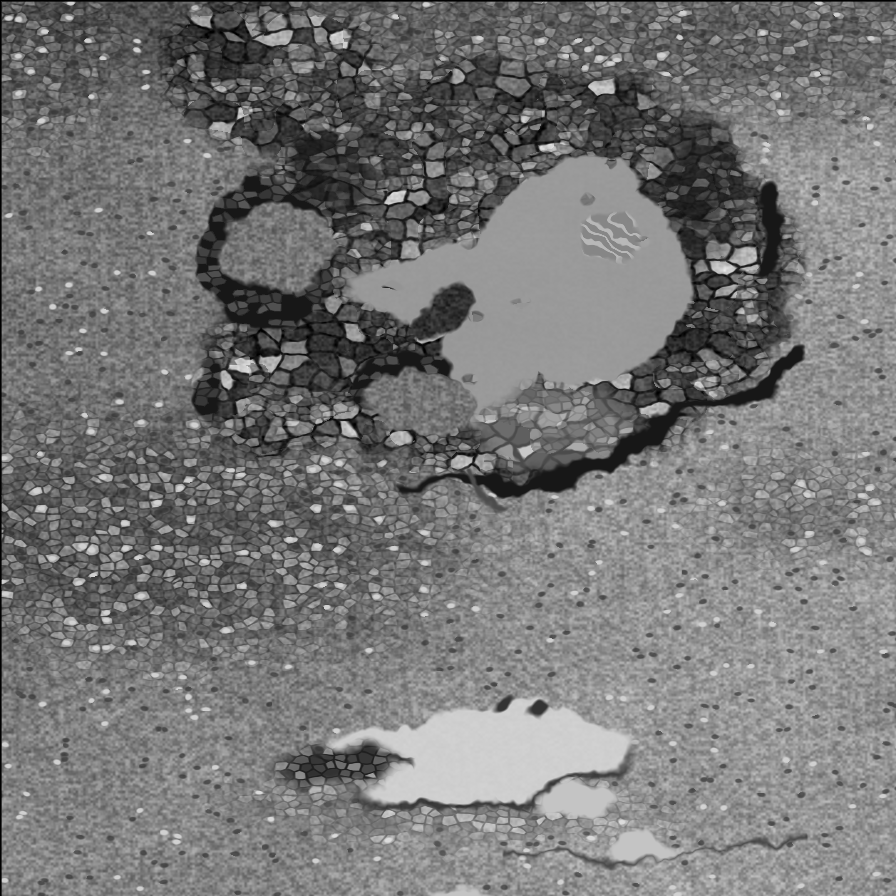
Give the GLSL for this texture, as a three.js fragment shader.

```glsl
varying vec2 vUv;

const float GRAIN_SCALE = 190.0;
const float ROCK_SCALE = 42.0;
const float CHIP_SCALE = 85.0;
const float EDGE = 0.003;
const float DARK = 0.09;
const float UPPER_WATER = 0.60;
const float LOWER_WATER = 0.81;
const float BORDER = 0.0018;

float tone;
vec2 p;

float hash(vec2 q) {
  return fract(sin(dot(q, vec2(127.1, 311.7))) * 43758.5453);
}

float noise(vec2 q) {
  vec2 i = floor(q), f = fract(q);
  f = f * f * (3.0 - 2.0 * f);
  return mix(mix(hash(i), hash(i + vec2(1, 0)), f.x),
             mix(hash(i + vec2(0, 1)), hash(i + vec2(1, 1)), f.x), f.y);
}

float fbm(vec2 q) {
  float sum = 0.0, amp = 0.53;
  for (int i = 0; i < 4; i++) {
    sum += amp * noise(q);
    q = q * 2.03 + 17.3;
    amp *= 0.5;
  }
  return sum;
}

// Cellular stones: centre distance, gap distance, random id
vec3 stones(vec2 q) {
  float near = 9.0, next = 9.0, id = 0.0;
  for (int y = -1; y <= 1; y++)
  for (int x = -1; x <= 1; x++) {
    vec2 cell = floor(q) + vec2(x, y);
    float d = length(cell + 0.1 + 0.8 * vec2(hash(cell), hash(cell + 41.7)) - q);
    if (d < near) { next = near; near = d; id = hash(cell + 9.2); }
    else next = min(next, d);
  }
  return vec3(near, next - near, id);
}

float blob(float x, float y, float rx, float ry) {
  return (length((p - vec2(x, y)) / vec2(rx, ry)) - 1.0) * min(rx, ry);
}

float line(float ax, float ay, float bx, float by) {
  vec2 a = vec2(ax, ay), ab = vec2(bx, by) - a;
  return length(p - a - ab * clamp(dot(p - a, ab) / dot(ab, ab), 0.0, 1.0));
}

float fill(float d, float soft) { return 1.0 - smoothstep(-soft, soft, d); }

void paint(float value, float mask) { tone = mix(tone, value, mask); }

float lowerPool() {
  float d = min(blob(0.55, 0.165, 0.10, 0.055), blob(0.62, 0.168, 0.10, 0.032));
  return min(d, min(blob(0.475, 0.12, 0.085, 0.022), blob(0.44, 0.172, 0.075, 0.018)));
}

void main() {
  vec2 uv = vUv;
  vec2 warp = vec2(fbm(uv * 24.0), fbm(uv * 24.0 + 50.0)) - 0.5;
  p = uv + warp * 0.045;
  float grain = noise(uv * GRAIN_SCALE * vec2(1.0, 1.5)) + noise(uv * GRAIN_SCALE * 1.9) - 1.0;
  float patches = fbm(uv * vec2(9.0, 14.0)) - 0.5;

  // Asphalt, darker towards the top and left
  tone = mix(0.47, 0.59, smoothstep(0.15, 0.75, uv.x)) + grain * 0.17 + patches * 0.12;
  tone += 0.06 * (1.0 - smoothstep(0.0, 0.5, uv.y)) * (1.0 - uv.x);
  tone -= 0.14 * smoothstep(0.8, 1.0, uv.y);

  // Loose chips, bright specks and pits
  float loose = fill(blob(0.16, 0.40, 0.34, 0.13), 0.08);
  loose = max(loose, 0.7 * fill(blob(0.91, 0.44, 0.12, 0.06), 0.06));
  loose = max(loose, 0.6 * fill(blob(0.02, 0.95, 0.12, 0.12), 0.06));
  loose = max(loose, 0.8 * fill(blob(0.72, 0.95, 0.34, 0.08), 0.06));
  vec3 chip = stones((uv + warp * 0.01) * CHIP_SCALE * vec2(0.85, 1.35));
  float chipTone = mix(0.16, 0.25 + 0.62 * chip.z * chip.z, smoothstep(0.03, 0.3, chip.y));
  paint(chipTone + grain * 0.1, loose * 0.65);
  float speck = fill(chip.x - 0.3, 0.12);
  paint(0.82, speck * step(0.965 - 0.06 * loose, chip.z));
  paint(0.2, speck * step(chip.z, 0.08) * 0.7);

  // Broken rubble around the hole
  float rubble = min(blob(0.573, 0.70, 0.315, 0.235), blob(0.325, 0.58, 0.10, 0.09));
  rubble = min(rubble, blob(0.31, 0.92, 0.13, 0.09));
  vec3 rock = stones((uv + warp * 0.025) * ROCK_SCALE * vec2(0.9, 1.3));
  float rockTone = mix(0.1, 0.2 + 0.62 * pow(rock.z, 2.2), smoothstep(0.04, 0.26, rock.y));
  rockTone = mix(rockTone, chipTone, 0.5 * step(0.45, noise(uv * 31.0)));
  paint(rockTone + grain * 0.12 + patches * 0.2, fill(rubble, 0.016));
  float gravel = fill(blob(0.62, 0.525, 0.09, 0.045), 0.01);
  paint(rockTone * 0.75 + 0.22, gravel);

  // Dark trenches, slabs between them and the rim crack
  float trench = min(blob(0.30, 0.712, 0.078, 0.085), blob(0.238, 0.565, 0.016, 0.035));
  trench = fill(min(trench, blob(0.455, 0.568, 0.062, 0.045)), EDGE);
  trench = max(trench, 0.7 * fill(blob(0.37, 0.81, 0.045, 0.05), 0.012));
  trench = max(trench, 0.65 * fill(blob(0.78, 0.79, 0.05, 0.075), 0.02));
  paint(DARK + 0.3 * chipTone * step(0.5, chip.z), trench);
  float slab = fill(min(blob(0.316, 0.725, 0.066, 0.046), blob(0.468, 0.551, 0.055, 0.037)), EDGE);
  paint(0.46 + grain * 0.16, slab);
  float crack = min(line(0.45, 0.455, 0.57, 0.463), line(0.57, 0.463, 0.68, 0.48));
  crack = min(crack, min(line(0.68, 0.48, 0.745, 0.535), line(0.745, 0.535, 0.85, 0.56)));
  crack = min(crack, min(line(0.85, 0.56, 0.895, 0.605), line(0.855, 0.70, 0.86, 0.79)));
  paint(DARK, fill(crack - 0.003 - 0.01 * noise(uv * 18.0), EDGE));

  // Upper water, debris, leaf, boulder and twig
  float pool = min(blob(0.645, 0.69, 0.125, 0.115), blob(0.655, 0.785, 0.055, 0.05));
  pool = min(pool, min(blob(0.51, 0.685, 0.112, 0.04), blob(0.547, 0.60, 0.05, 0.08)));
  float debris = fill(rock.x - 0.32, 0.08) * step(0.9, rock.z) * smoothstep(-0.07, -0.01, pool);
  float surface = UPPER_WATER + 0.02 * patches + 0.012 * grain;
  paint(mix(surface, rockTone * 0.8, debris), fill(pool, EDGE) * (1.0 - slab) * (1.0 - gravel));
  float veins = smoothstep(0.2, 0.8, sin(uv.x * 260.0 + uv.y * 330.0 + warp.x * 30.0));
  paint(mix(0.5, 0.76, veins), 0.75 * fill(blob(0.69, 0.73, 0.035, 0.032), EDGE));
  paint(0.19 + grain * 0.12, fill(blob(0.498, 0.65, 0.028, 0.027), EDGE));
  paint(0.3, fill(line(0.528, 0.475, 0.56, 0.428) - 0.004, EDGE));

  // Lower water with shaded shore and shallow remnants
  paint(chipTone + 0.12, 0.55 * fill(blob(0.50, 0.105, 0.22, 0.045), 0.025));
  p.y += 0.008;
  paint(0.17, 0.8 * fill(lowerPool(), EDGE));
  p.y -= 0.008;
  paint(LOWER_WATER + 0.015 * grain, fill(lowerPool(), EDGE));
  paint(chipTone * 0.75, fill(blob(0.375, 0.143, 0.062, 0.024), 0.01));
  float remnant = min(blob(0.65, 0.108, 0.045, 0.014), blob(0.72, 0.057, 0.042, 0.011));
  paint(0.77, fill(min(remnant, blob(0.51, 0.006, 0.035, 0.009)), EDGE));
  paint(0.22, 0.8 * fill(line(0.56, 0.037, 0.9, 0.061) - 0.003 * noise(uv * 30.0), EDGE));
  paint(0.2, fill(min(blob(0.612, 0.198, 0.013, 0.008), blob(0.562, 0.219, 0.012, 0.008)), EDGE));

  // Thin dark margin at the left and top
  tone *= smoothstep(0.5, 1.5, min(uv.x, 1.0 - uv.y) / BORDER);
  gl_FragColor = vec4(vec3(clamp(tone, 0.0, 1.0)), 1.0);
}
```
